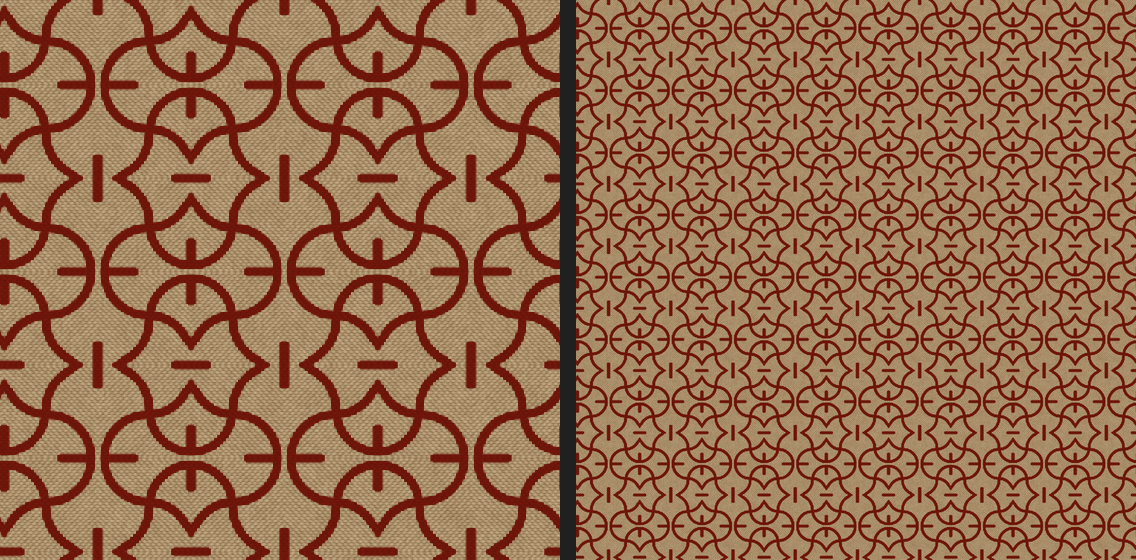
Left, the tile; right, the same tile 3 across and 3 down.
This pattern is drawn by a Shadertoy shader. Its source:

```glsl
// Woven red ogee lattice with short bars on a tan diamond-twill cloth, three repeats each way.
const float TAU = 6.2831853;
const float REPEATS = 3.0;
const float CELL = 256.0;              // design units per repeat
const float HALF_CELL = 128.0;
const float THREAD = 4.0;              // thread pitch in design units
const vec2 MOTIF_CENTER = vec2(6.0, 139.5);

const vec3 RED = vec3(0.43, 0.085, 0.04);
const vec3 TAN_DARK = vec3(0.53, 0.41, 0.27);
const vec3 TAN_LIGHT = vec3(0.77, 0.68, 0.53);

float hash(vec2 p) {
    vec3 q = fract(p.xyx * vec3(0.1031, 0.1030, 0.0973));
    q += dot(q, q.yzx + 33.33);
    return fract((q.x + q.y) * q.z);
}

// Dot product of a wrapped lattice gradient with the offset from it
float latticeSlope(vec2 corner, vec2 offset, float period) {
    float angle = TAU * hash(mod(corner, period));
    return dot(vec2(cos(angle), sin(angle)), offset);
}

// Gradient noise that wraps after a whole number of lattice cells
float gradientNoise(vec2 p, float period) {
    vec2 i = floor(p);
    vec2 f = p - i;
    vec2 s = f * f * f * (f * (f * 6.0 - 15.0) + 10.0);
    vec2 e = vec2(1.0, 0.0);
    float low = mix(latticeSlope(i, f, period),
                    latticeSlope(i + e.xy, f - e.xy, period), s.x);
    float high = mix(latticeSlope(i + e.yx, f - e.yx, period),
                     latticeSlope(i + e.xx, f - e.xx, period), s.x);
    return mix(low, high, s.y);
}

// Mirror every repeat into one quarter, 0 to HALF_CELL on both axes
vec2 foldQuarter(vec2 p) {
    return abs(mod(p + HALF_CELL, CELL) - HALF_CELL);
}

// Round arch flowing into a reverse arc that tapers to a cusp
float ogee(vec2 p, float archRadius, float halfWidth) {
    float start = 9.0;
    float tip = HALF_CELL - start;
    float joint = start + archRadius;
    float arch = abs(length(p - vec2(0.0, joint)) - archRadius);
    float sweep = abs(length(p - vec2(tip, joint)) - (tip - archRadius));
    float taper = mix(halfWidth, -2.0, smoothstep(90.0, tip, p.x));
    return (p.y < joint ? arch : sweep) - taper;
}

float bar(vec2 p, vec2 center, vec2 halfSize) {
    float corner = 4.0;
    vec2 q = abs(p - center) - halfSize + corner;
    return length(max(q, 0.0)) + min(max(q.x, q.y), 0.0) - corner;
}

// Signed distance to all red figures within a quarter
float lattice(vec2 p) {
    vec2 turned = vec2(p.y, HALF_CELL - p.x);
    float d = min(ogee(p, 57.0, 6.0), ogee(turned, 60.0, 6.0));
    d = min(d, bar(p, vec2(0.0, 28.0), vec2(6.5, 18.0)));
    d = min(d, bar(p, vec2(96.0, 0.0), vec2(23.0, 6.0)));
    d = min(d, bar(p, vec2(0.0, HALF_CELL), vec2(27.0, 6.0)));
    return min(d, bar(p, vec2(HALF_CELL), vec2(6.5, 33.0)));
}

// Brightness of the cloth: stepped diagonal ribs, weft rows and uneven yarn
float weaveTone(vec2 p, vec2 threadId) {
    vec2 q = foldQuarter(p);
    float steppedRow = foldQuarter((threadId + 0.5) * THREAD).y;
    float twill = sin(TAU * (q.x + mix(q.y, steppedRow, 0.7)) / (2.0 * THREAD));
    float row = cos(TAU * (p.y / THREAD - 0.5));
    float threads = REPEATS * CELL / THREAD;
    float yarn = hash(mod(threadId, threads)) - 0.5;
    float fibre = gradientNoise(p / vec2(THREAD, 0.5 * THREAD), threads * 2.0);
    float slub = gradientNoise(p / 32.0, REPEATS * CELL / 32.0);
    return 0.54 + 0.22 * twill + 0.15 * row + 0.22 * yarn + 0.2 * fibre + 0.1 * slub;
}

void mainImage(out vec4 fragColor, in vec2 fragCoord) {
    float extent = REPEATS * CELL;
    vec2 p = fragCoord / iResolution.xy * extent - MOTIF_CENTER;
    vec2 threadId = floor(p / THREAD);

    // Figure edges step slightly from thread to thread
    vec2 threadCenter = (threadId + 0.5) * THREAD;
    float d = lattice(foldQuarter(mix(p, threadCenter, 0.5)));
    float softness = max(0.9, 0.75 * extent / iResolution.y);
    float figure = 1.0 - smoothstep(-softness, softness, d);

    // Dyed yarn over plain cloth
    float tone = weaveTone(p, threadId);
    vec3 cloth = mix(TAN_DARK, TAN_LIGHT, clamp(tone, -0.1, 1.1));
    vec3 dyed = RED * (0.88 + 0.22 * tone);
    fragColor = vec4(mix(cloth, dyed, figure), 1.0);
}
```
